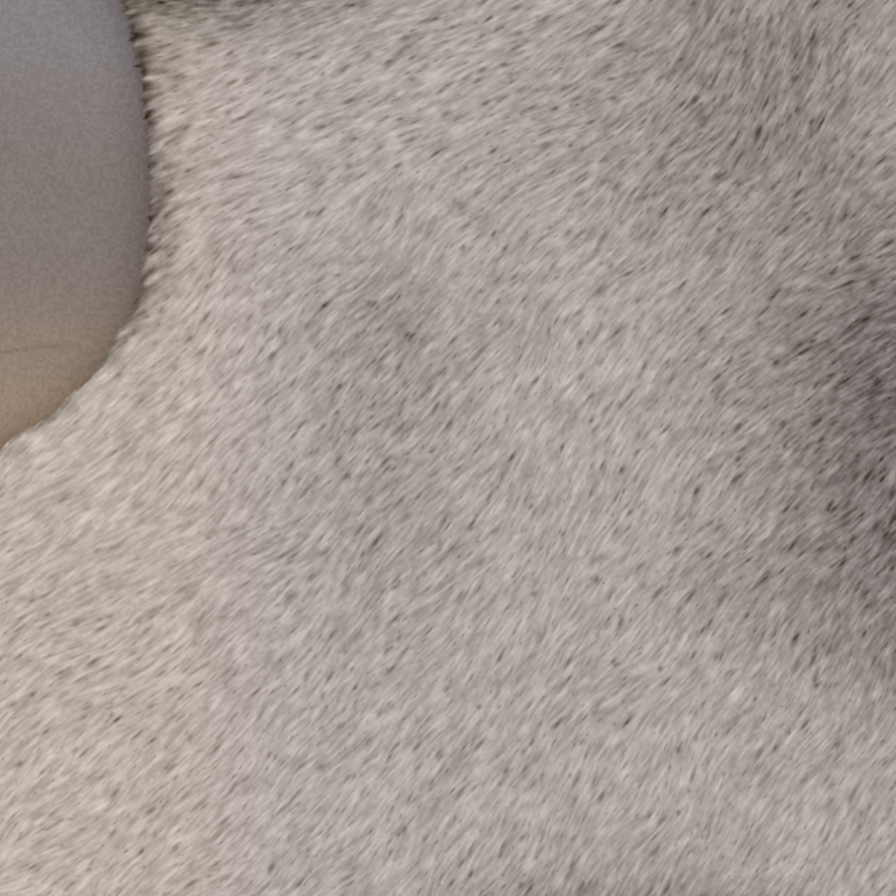
Write a Shadertoy shader that draws this texture.

```glsl
float hash(vec2 p) {
    vec3 q = fract(vec3(p.xyx) * 0.1031);
    q += dot(q, q.yzx + 33.33);
    return fract((q.x + q.y) * q.z);
}

float noise(vec2 p) {
    vec2 cell = floor(p), f = fract(p);
    f = f * f * (3.0 - 2.0 * f);
    return mix(mix(hash(cell), hash(cell + vec2(1, 0)), f.x),
               mix(hash(cell + vec2(0, 1)), hash(cell + vec2(1, 1)), f.x), f.y);
}

float fbm(vec2 p) {
    float sum = 0.0, amp = 0.5;
    for (int i = 0; i < 4; i++) {
        sum += amp * noise(p);
        p = p * 2.03 + 17.1;
        amp *= 0.5;
    }
    return sum;
}

// Soft elliptical patch
float patchAt(vec2 p, vec2 centre, vec2 radius) {
    vec2 d = (p - centre) / radius;
    return exp(-dot(d, d));
}

// Local growth direction of the coat
vec2 hairDirection(vec2 p) {
    float angle = mix(0.6, 0.93, smoothstep(0.05, 0.6, p.x));
    angle -= 0.45 * smoothstep(0.62, 1.0, p.y) * (1.0 - smoothstep(0.55, 0.85, p.x));
    angle -= 0.32 * patchAt(p, vec2(1.0, 0.62), vec2(0.25, 0.2));
    angle += 0.9 * (fbm(p * 13.0) - 0.47);
    return vec2(cos(angle), sin(angle));
}

// Noise averaged along the growth direction
float strands(vec2 p, float frequency, float reach) {
    vec2 dir = hairDirection(p);
    float sum = 0.0;
    for (int i = -4; i <= 4; i++) {
        sum += noise((p + dir * reach * float(i) / 4.0) * frequency);
    }
    return (sum / 9.0 - 0.5) * 3.0;
}

// Scattered tapered tufts, one per grid cell
float flecks(vec2 p, float cells, float seed) {
    vec2 home = floor(p * cells);
    float cover = 0.0;
    for (int j = -1; j <= 1; j++)
    for (int i = -1; i <= 1; i++) {
        vec2 id = home + vec2(i, j);
        vec2 jitter = vec2(hash(id + seed), hash(id + seed + 41.7));
        vec2 centre = (id + jitter) / cells;
        vec2 dir = hairDirection(centre);
        vec2 d = (p - centre) * cells;
        float size = mix(0.22, 0.6, hash(id + seed + 83.1));
        float along = dot(d, dir) / size;
        float across = dot(d, vec2(-dir.y, dir.x)) / (0.09 + 0.07 * jitter.x);
        across += 0.9 * along * (jitter.y - 0.5) + 0.6 * along * along * (jitter.x - 0.5);
        float strength = pow(hash(id + seed + 127.3), 1.5);
        cover = max(cover, strength * exp(-along * along * 1.8 - across * across * 1.5));
    }
    return cover;
}

// Signed distance to the smooth skin, negative inside
float skinDistance(vec2 p) {
    float h = p.y - 0.8;
    float edge = 0.167 - (h > 0.0 ? 0.82 * h * h : -6.2 * h * h * h);
    float slope = h > 0.0 ? 1.64 * h : 18.6 * h * h;
    return (p.x - edge) / sqrt(1.0 + slope * slope);
}

float coatShadow(vec2 p) {
    float s = 0.27 * patchAt(p, vec2(0.23, 1.02), vec2(0.14, 0.055));
    s += 0.13 * patchAt(p, vec2(0.84, 0.9), vec2(0.17, 0.18));
    s += 0.19 * patchAt(p, vec2(1.03, 0.62), vec2(0.17, 0.14));
    s += 0.18 * patchAt(p, vec2(1.02, 0.39), vec2(0.19, 0.17));
    s += 0.13 * patchAt(p, vec2(0.7, -0.03), vec2(0.18, 0.06));
    s += 0.06 * patchAt(p, vec2(0.42, 0.63), vec2(0.08, 0.09));
    s += 0.04 * patchAt(p, vec2(0.42, 0.46), vec2(0.13, 0.14));
    return s;
}

vec3 furColor(vec2 p, float fine, float skinGap) {
    float shadow = coatShadow(p);
    float warmth = 1.0 - smoothstep(0.05, 0.5, p.x);
    vec3 color = mix(vec3(0.69, 0.653, 0.637), vec3(0.735, 0.695, 0.657), warmth);
    color -= shadow * vec3(1.0, 0.98, 0.97);
    color += 0.04 * (fbm(p * 14.0) - 0.47);

    // Hairs and darker tufts
    float coarse = strands(p, 150.0, 0.009);
    color += (0.09 + 0.2 * shadow) * fine + 0.035 * coarse;
    float calm = patchAt(p, vec2(0.14, 0.45), vec2(0.16, 0.14));
    float tufts = flecks(p, 46.0, 3.0) + 0.65 * flecks(p, 80.0, 19.0);
    color -= tufts * (0.19 + 0.25 * shadow) * (1.0 - 0.6 * calm) * vec3(0.95, 1.0, 1.04);

    // Dark fringe beside the skin
    float upper = smoothstep(0.52, 0.75, p.y);
    float fringe = exp(-max(skinGap, 0.0) / mix(0.007, 0.018, upper));
    return color - fringe * mix(0.18, 0.34, upper) * (0.9 - 0.7 * coarse);
}

vec3 skinColor(vec2 p, float skinGap) {
    vec3 color = mix(vec3(0.62, 0.54, 0.47), vec3(0.51, 0.47, 0.45), smoothstep(0.5, 0.74, p.y));
    color = mix(color, vec3(0.53, 0.505, 0.51), smoothstep(0.75, 1.0, p.y));
    color -= 0.11 * exp(min(skinGap, 0.0) / 0.022);
    float crease = (p.y - 0.607 - 0.12 * p.x) / 0.003;
    color -= 0.04 * exp(-crease * crease) * (1.0 - smoothstep(0.05, 0.1, p.x));
    color += 0.03 * (fbm(p * vec2(9.0, 16.0)) - 0.47);
    return color + 0.05 * (noise(p * 310.0) - 0.5);
}

void mainImage(out vec4 fragColor, in vec2 fragCoord) {
    vec2 p = fragCoord / iResolution.xy;
    float fine = strands(p, 310.0, 0.007);
    float gap = skinDistance(p);
    float raggedGap = gap + 0.006 * fine;
    vec3 color = mix(skinColor(p, gap), furColor(p, fine, gap), smoothstep(-0.004, 0.004, raggedGap));
    fragColor = vec4(clamp(color, 0.0, 1.0), 1.0);
}
```
